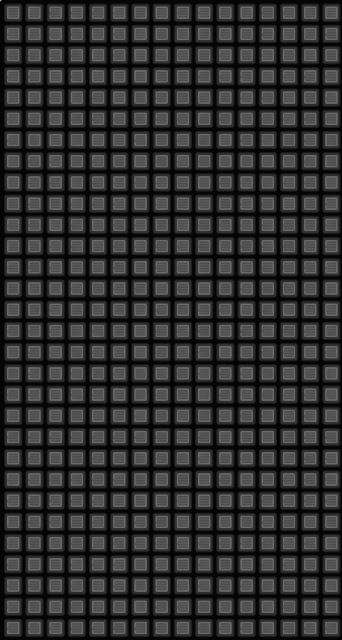
This pattern is drawn by a Shadertoy shader. Its source:

```glsl
// A grid of soft dark keys, each with a pale square ring and fine scan lines.
// One rounded-box distance per cell drives a stepped grey ramp and the ring;
// layered sines and a cell hash vary the tone and the notch in each ring.

const vec2  GRID_COUNT  = vec2(16.0, 30.0);
const vec2  GRID_ORIGIN = vec2(0.0041, 0.0022); // in canvas heights
const float PITCH       = 0.03315;              // in canvas heights

// Sizes below are in cells
const float KEY_HALF    = 0.43;
const float KEY_RADIUS  = 0.13;
const float RING_HALF   = 0.255;
const float RING_RADIUS = 0.05;
const float RING_WIDTH  = 0.062;
const float LINE_PITCH  = 0.125;
const float CORNER_SIZE = 0.0045;               // in canvas heights

const float GAP_TONE    = 0.018;
const float RIM_TONE    = 0.12;
const float SLOPE_TONE  = 0.185;
const float FACE_TONE   = 0.325;
const float RING_TONE   = 0.41;
const float CORNER_TONE = 0.7;
const float LINE_DEPTH  = 0.025;
const float WEAR_DEPTH  = 0.012;
const float NOTCH_SHARE = 0.6;

float hash(vec2 cell) {
    return fract(sin(dot(cell, vec2(127.1, 311.7))) * 43758.5);
}

float roundedBox(vec2 p, float halfSize, float radius) {
    vec2 q = abs(p) - halfSize + radius;
    return length(max(q, 0.0)) + min(max(q.x, q.y), 0.0) - radius;
}

float layeredSines(vec2 p) {
    return 0.5 * sin(p.x * 2.3 + 1.7 * sin(p.y * 1.1))
         + 0.3 * sin(p.y * 5.1 + p.x * 3.7)
         + 0.2 * sin(p.x * 13.0 - p.y * 9.0);
}

// Grey levels rising from the gap to the flat face
float keyTone(vec2 p) {
    float depth = -roundedBox(p, KEY_HALF, KEY_RADIUS);
    float tone = mix(GAP_TONE, RIM_TONE, smoothstep(-0.035, 0.035, depth));
    tone = mix(tone, SLOPE_TONE, smoothstep(0.03, 0.075, depth));
    return mix(tone, FACE_TONE, smoothstep(0.1, 0.175, depth));
}

void mainImage(out vec4 fragColor, in vec2 fragCoord) {
    vec2 uv = fragCoord / iResolution.y;
    float pixel = 1.0 / (iResolution.y * PITCH);

    // Cells; the margin beyond the grid stays in the gap tone
    vec2 grid = (uv - GRID_ORIGIN) / PITCH;
    vec2 cell = clamp(floor(grid), vec2(0.0), GRID_COUNT - 1.0);
    vec2 p = grid - cell - 0.5;

    float tone = keyTone(p);
    float ringDistance = roundedBox(p, RING_HALF, RING_RADIUS);

    // Scan lines inside the ring
    float inside = smoothstep(0.02, -0.06, ringDistance);
    float lines = cos(6.2832 * p.y / LINE_PITCH);
    tone += LINE_DEPTH * lines * inside;

    // Ring, open at the left on some keys
    float edge = max(0.5 * pixel, 0.02);
    float ring = 1.0 - smoothstep(-edge, edge, abs(ringDistance) - 0.5 * RING_WIDTH);
    float notch = smoothstep(0.09, 0.04, abs(p.y + 0.03)) * smoothstep(-0.17, -0.21, p.x);
    notch *= step(hash(cell), NOTCH_SHARE);
    tone = mix(tone, RING_TONE, ring * (1.0 - 0.8 * notch));

    // Slight unevenness on the keys
    float lit = smoothstep(GAP_TONE, FACE_TONE, tone);
    tone += WEAR_DEPTH * lit * layeredSines(grid * 1.3);

    // Light rounded corner at the upper left
    vec2 fromCorner = vec2(uv.x, 1.0 - uv.y);
    float corner = length(max(CORNER_SIZE - fromCorner, 0.0)) - CORNER_SIZE;
    float cornerEdge = 1.0 / iResolution.y;
    tone = mix(tone, CORNER_TONE, smoothstep(-0.5 * cornerEdge, 0.5 * cornerEdge, corner));

    fragColor = vec4(vec3(tone), 1.0);
}
```
